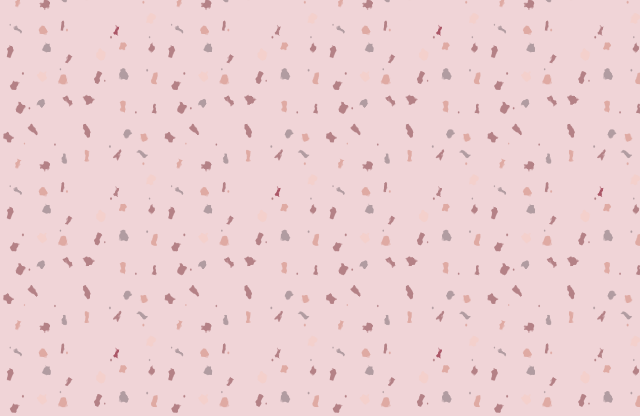
Reproduce this pattern procedurally as a WebGL 1 fragment shader.

```glsl
precision highp float;
// Terrazzo: small ragged chips and specks scattered on blush pink, in a repeating tile.

uniform vec2 u_resolution;

// Lengths are fractions of the canvas height.
const float TILE = 0.388;          // repeat of the pattern
const float CHIP_CELLS = 6.0;      // chip cells along one tile
const float SPECK_CELLS = 4.0;     // speck cells along one tile
const float CHIP_FILL = 0.86;      // share of cells holding a chip
const float SPECK_FILL = 0.75;
const float JITTER = 0.58;         // scatter inside a cell
const vec2 CHUNK = vec2(0.0092, 0.0115);   // half sizes
const vec2 SLIVER = vec2(0.0052, 0.0145);
const float SLIVER_SHARE = 0.38;
const float SPECK_RADIUS = 0.0026;
const float RAGGED = 0.0058;       // depth of the edge wobble
const float RAGGED_SCALE = 155.0;  // frequency of the edge wobble
const float SOFTNESS = 0.8;        // edge half width in pixels

const vec3 BLUSH = vec3(0.940, 0.832, 0.842);
const vec3 ROSE = vec3(0.705, 0.505, 0.525);
const vec3 PEACH = vec3(0.875, 0.665, 0.640);
const vec3 GREY = vec3(0.695, 0.610, 0.630);
const vec3 PALE = vec3(0.955, 0.815, 0.800);
const vec3 BERRY = vec3(0.670, 0.340, 0.405);

float hash(vec2 p) {
  return fract(sin(dot(p, vec2(127.1, 311.7))) * 43758.5453);
}

vec2 hash2(vec2 p) {
  return vec2(hash(p), hash(p + 57.3));
}

float noise(vec2 p) {
  vec2 i = floor(p);
  vec2 f = fract(p);
  f = f * f * (3.0 - 2.0 * f);
  return mix(mix(hash(i), hash(i + vec2(1.0, 0.0)), f.x),
             mix(hash(i + vec2(0.0, 1.0)), hash(i + vec2(1.0, 1.0)), f.x), f.y);
}

float roundedBox(vec2 p, vec2 halfSize, float radius) {
  vec2 q = abs(p) - halfSize + radius;
  return length(max(q, 0.0)) + min(max(q.x, q.y), 0.0) - radius;
}

// Signed distance to one tapered, ragged chip.
float chip(vec2 p, vec2 id) {
  float lean = mix(-0.65, 1.0, hash(id + 11.7));
  float c = cos(lean);
  float s = sin(lean);
  vec2 q = vec2(c * p.x + s * p.y, c * p.y - s * p.x);
  vec2 w = q * RAGGED_SCALE + id * 17.0;
  q += RAGGED * (vec2(noise(w), noise(w + 31.0)) - 0.5);
  vec2 size = hash(id + 5.1) < SLIVER_SHARE ? SLIVER : CHUNK;
  size *= mix(0.72, 1.1, hash(id + 23.9));
  size.x *= 1.0 + 0.6 * (hash(id + 41.3) - 0.5) * clamp(q.y / size.y, -1.0, 1.0);
  return roundedBox(q, size, 0.55 * size.x);
}

vec3 chipColor(vec2 id) {
  float pick = fract(id.x * 0.618 + id.y * 0.755);
  if (pick < 0.44) return ROSE;
  if (pick < 0.71) return PEACH;
  return pick < 0.97 ? GREY : PALE;
}

float coverage(float d) {
  float edge = SOFTNESS / u_resolution.y;
  return 1.0 - smoothstep(-edge, edge, d);
}

// Lays one scattered layer over the given colour.
vec3 scatter(vec3 color, vec2 uv, float cells, bool specks) {
  float cellSize = TILE / cells;
  vec2 base = floor(uv / cellSize);
  for (int y = -1; y <= 1; y++) {
    for (int x = -1; x <= 1; x++) {
      vec2 cell = base + vec2(float(x), float(y));
      vec2 id = mod(cell, cells) + (specks ? 70.0 : 1.0);
      vec2 center = (cell + 0.5 + JITTER * (hash2(id) - 0.5)) * cellSize;
      vec2 p = uv - center;
      float present = step(hash(id + 3.7), specks ? SPECK_FILL : CHIP_FILL);
      float d;
      if (specks) {
        d = length(p * vec2(1.15, 0.9)) - SPECK_RADIUS * mix(0.6, 1.1, hash(id + 9.2));
      } else {
        d = chip(p, id);
      }
      vec3 tint = chipColor(id);
      // One chip turns berry in every other tile.
      vec2 tile = floor(cell / cells);
      bool accent = all(equal(mod(cell, cells), vec2(4.0, 2.0)));
      if (!specks && accent) {
        present = 1.0;
        tint = mod(tile.x + tile.y, 2.0) < 0.5 ? BERRY : ROSE;
      }
      color = mix(color, tint, present * coverage(d));
    }
  }
  return color;
}

void main() {
  vec2 uv = gl_FragCoord.xy / u_resolution.y;
  vec3 color = scatter(BLUSH, uv, SPECK_CELLS, true);
  color = scatter(color, uv, CHIP_CELLS, false);
  gl_FragColor = vec4(color, 1.0);
}
```
